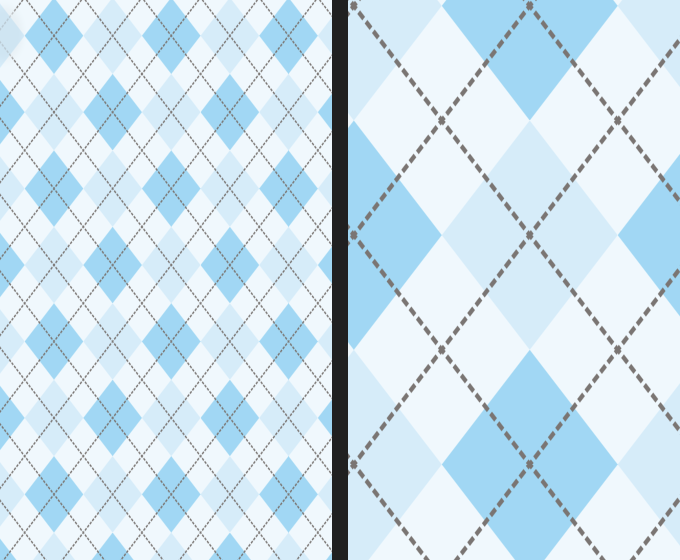
Left: the whole. Right: its middle third, enlarged.
A Shadertoy shader for this pattern:

```glsl
// Pale blue argyle: alternating diamonds under a dashed diagonal stitch lattice.
#define CELL vec2(0.1047, 0.1365)      // diamond size, in canvas heights
#define ORIGIN vec2(0.0964, 0.9362)    // centre of one deep blue diamond
#define GROUND vec3(0.940, 0.973, 0.992)
#define PALE vec3(0.838, 0.925, 0.978)
#define DEEP vec3(0.630, 0.845, 0.955)
#define STITCH vec3(0.480, 0.460, 0.450)
#define STITCH_WIDTH 0.0026
#define DASHES 12.0                    // dashes between two crossings
#define DASH_FILL 0.68
#define SMUDGE_CENTER vec2(0.008, 0.940)
#define SMUDGE_RADIUS vec2(0.042, 0.062)

// Antialiased inside of a signed distance, both in canvas heights.
float coverage(float dist) {
    float pixel = 0.8 / iResolution.y;
    return 1.0 - smoothstep(-pixel, pixel, dist);
}

// Dashed lines at whole values of "across", with dashes centred on crossings.
float dashedLines(float across, float along) {
    float lineDist = abs(across - round(across)) / length(1.0 / CELL) - 0.5 * STITCH_WIDTH;
    float dashPhase = abs(fract(along * DASHES + 0.5) - 0.5);
    float dashDist = (dashPhase - 0.5 * DASH_FILL) * 0.5 * length(CELL) / DASHES;
    return coverage(lineDist) * coverage(dashDist);
}

// Diamonds touch at their tips; their tone alternates like a checkerboard.
vec3 diamonds(vec2 grid) {
    vec2 id = floor(grid + 0.5);
    vec2 local = abs(grid - id);
    float dist = (local.x + local.y - 0.5) / length(1.0 / CELL);
    vec3 tone = mod(id.x + id.y, 2.0) < 0.5 ? DEEP : PALE;
    return mix(GROUND, tone, coverage(dist));
}

void mainImage(out vec4 fragColor, in vec2 fragCoord) {
    vec2 p = fragCoord / iResolution.y;
    vec2 grid = (p - ORIGIN) / CELL;
    vec3 color = diamonds(grid);

    // Soft worn spot in the corner: greyer cloth and faded stitches.
    float smudge = 1.0 - smoothstep(0.55, 1.0, length((p - SMUDGE_CENTER) / SMUDGE_RADIUS));
    color *= 1.0 - 0.03 * smudge;

    // Two diagonal stitch directions.
    float u = grid.x + grid.y;
    float v = grid.x - grid.y;
    float stitches = max(dashedLines(u, v), dashedLines(v, u));
    color = mix(color, STITCH, stitches * (1.0 - 0.75 * smudge));

    fragColor = vec4(color, 1.0);
}
```
